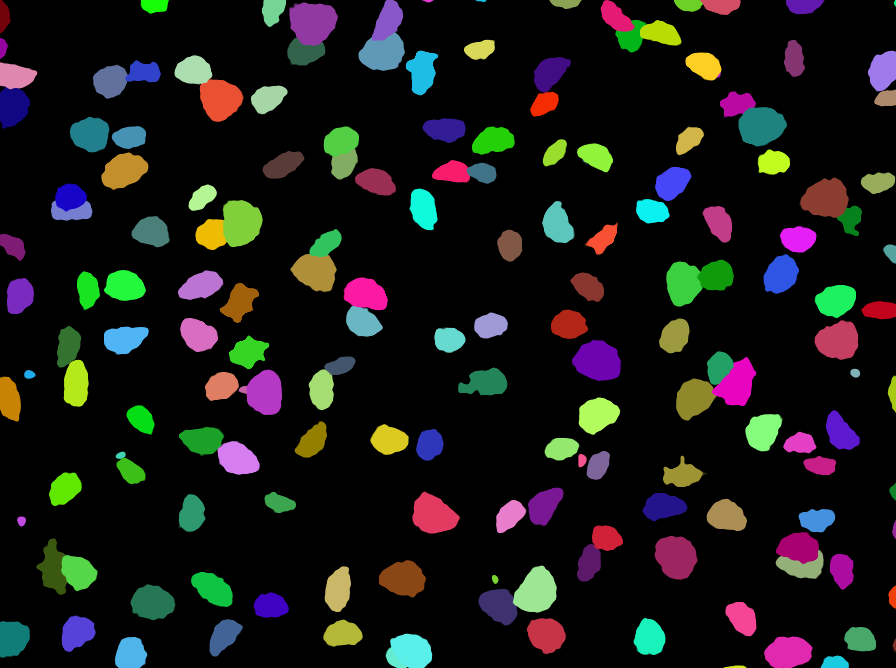
Write a Shadertoy shader that draws this pattern.

```glsl
// Scattered, randomly coloured oval grains on black, like a segmentation label map.
// A jittered grid places one grain per cell; each is a turned, bent ellipse with a
// noisy rim, painted over its neighbours. A sparser grid adds tiny specks.

#define GRAIN_PITCH 0.087    // grid spacing, in canvas heights
#define GRAIN_SHARE 0.82     // part of the grid cells that hold a grain
#define GRAIN_RADIUS 0.0295  // mean long half axis
#define SPECK_PITCH 0.17
#define SPECK_SHARE 0.28
#define SPECK_RADIUS 0.0085
#define JITTER 0.88          // 0 = regular grid, 1 = anywhere in the cell
#define RAGGED_SHARE 0.09    // part of the grains with a lobed outline
#define RIM_ROUGHNESS 0.0022

const float TAU = 6.2831853;

// Integer hash: three random values in 0..1 for a grid cell and a seed
vec3 hash3(vec2 cell, int seed) {
    uvec3 v = uvec3(ivec3(ivec2(cell), seed)) * 1664525u + 1013904223u;
    v.x += v.y * v.z; v.y += v.z * v.x; v.z += v.x * v.y;
    v ^= v >> 16u;
    v.x += v.y * v.z; v.y += v.z * v.x; v.z += v.x * v.y;
    return vec3(v >> 8u) / 16777216.0;
}

// Value noise in -1..1
float noise(vec2 p, int seed) {
    vec2 i = floor(p), f = fract(p);
    f = f * f * (3.0 - 2.0 * f);
    float low = mix(hash3(i, seed).x, hash3(i + vec2(1, 0), seed).x, f.x);
    float high = mix(hash3(i + vec2(0, 1), seed).x, hash3(i + vec2(1, 1), seed).x, f.x);
    return 2.0 * mix(low, high, f.y) - 1.0;
}

vec3 hsv(float hue, float saturation, float value) {
    vec3 ramp = clamp(abs(mod(hue * 6.0 + vec3(0, 4, 2), 6.0) - 3.0) - 1.0, 0.0, 1.0);
    return value * mix(vec3(1), ramp, saturation);
}

// Approximate signed distance to an ellipse
float ellipse(vec2 p, vec2 radii) {
    float k = length(p / radii);
    return k * (k - 1.0) / max(length(p / (radii * radii)), 1e-4);
}

// Signed distance to one grain, p relative to its centre
float grain(vec2 p, float radius, vec3 form, vec3 outline) {
    float angle = (form.x - 0.5) * 0.5 * TAU;
    angle -= 0.3 * sin(2.0 * angle);              // favour flat tilts slightly
    float c = cos(angle), s = sin(angle);
    vec2 q = vec2(c * p.x + s * p.y, c * p.y - s * p.x);

    float halfLength = radius * mix(0.78, 1.22, form.y);
    vec2 radii = halfLength * vec2(1.0, mix(0.48, 0.86, form.z));
    q.y += (outline.x - 0.5) * 0.5 * q.x * q.x / radius;   // bend
    q.y *= 1.0 + (outline.y - 0.5) * 0.6 * q.x / radius;   // taper

    int seed = int(outline.z * 9999.0);
    float scale = min(radius / GRAIN_RADIUS, 1.0);
    float rough = RIM_ROUGHNESS * noise(p * 130.0, seed);
    float lobes = outline.z < RAGGED_SHARE ? 0.010 * noise(p * 75.0, seed + 1) : 0.0;
    return ellipse(q, radii) + scale * (rough + lobes);
}

// Paints one layer of grains over the colour below
vec3 paintLayer(vec3 below, vec2 uv, float pitch, float share, float radius, int seed) {
    float pixel = 1.0 / iResolution.y;
    vec2 home = floor(uv / pitch);
    for (int y = -1; y <= 1; y++)
    for (int x = -1; x <= 1; x++) {
        vec2 cell = home + vec2(x, y);
        vec3 place = hash3(cell, seed);
        if (place.z > share) continue;
        vec2 centre = (cell + 0.5 + JITTER * (place.xy - 0.5)) * pitch;
        float d = grain(uv - centre, radius, hash3(cell, seed + 1), hash3(cell, seed + 2));
        vec3 tint = hash3(cell, seed + 3);
        vec3 colour = hsv(tint.x, mix(0.22, 1.0, sqrt(tint.y)), mix(0.25, 1.0, sqrt(tint.z)));
        below = mix(below, colour, clamp(0.5 - d / pixel, 0.0, 1.0));
    }
    return below;
}

void mainImage(out vec4 fragColor, in vec2 fragCoord) {
    vec2 uv = fragCoord / iResolution.y;
    vec3 colour = vec3(0);
    colour = paintLayer(colour, uv, SPECK_PITCH, SPECK_SHARE, SPECK_RADIUS, 71);
    colour = paintLayer(colour, uv, GRAIN_PITCH, GRAIN_SHARE, GRAIN_RADIUS, 11);
    fragColor = vec4(colour, 1.0);
}
```
